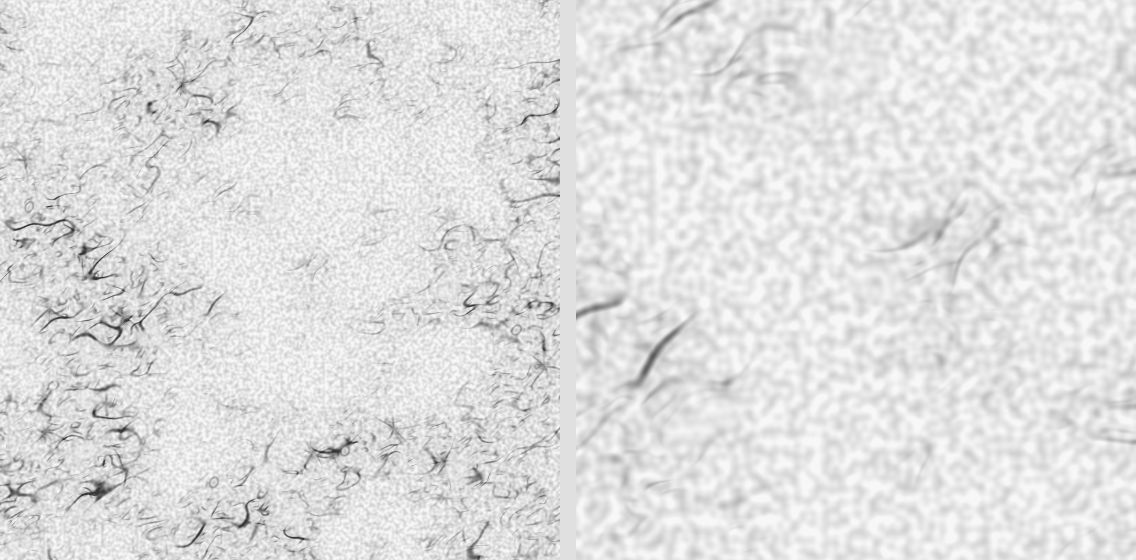
Left: the whole. Right: its middle third, enlarged.
A three.js fragment shader for this texture:

```glsl
// Grey stained tissue: grainy pale ground, broken fibres, branching dark cells and pale ovals.
#define PAPER 0.915
#define GRAIN_SCALE 150.0
#define GRAIN_DEPTH 0.16
#define FIBRE_SCALE 17.0
#define FIBRE_DEPTH 0.62
#define HAZE_DEPTH 0.05
#define CELL_GRID 8.0
#define CELL_SHARE 0.5
#define CELL_DEPTH 0.48
#define OVAL_GRID 9.0
#define OVAL_SHARE 0.5
#define BRANCHES 5

varying vec2 vUv;

const float TAU = 6.2831853;

vec2 hash2(vec2 p) {
  vec3 q = fract(p.xyx * vec3(0.1031, 0.1030, 0.0973));
  q += dot(q, q.yzx + 33.33);
  return fract((q.xx + q.yz) * q.zy);
}

float cornerSlope(vec2 cell, vec2 offset) {
  float a = TAU * hash2(cell).x;
  return dot(vec2(cos(a), sin(a)), offset);
}

// Gradient noise, about -0.7 to 0.7
float noise(vec2 p) {
  vec2 i = floor(p), f = p - i;
  vec2 u = f * f * f * (f * (f * 6.0 - 15.0) + 10.0);
  vec2 e = vec2(1.0, 0.0);
  return mix(mix(cornerSlope(i, f), cornerSlope(i + e, f - e), u.x),
             mix(cornerSlope(i + e.yx, f - e.yx), cornerSlope(i + 1.0, f - 1.0), u.x), u.y);
}

mat2 turn(float a) {
  return mat2(cos(a), -sin(a), sin(a), cos(a));
}

float calmSpot(vec2 p, vec2 centre, vec2 radius) {
  vec2 q = (p - centre) / radius;
  return exp(-dot(q, q));
}

// How heavily each region is stained, 0 to 1
float stainDensity(vec2 p) {
  float n = noise(p * 3.5 + 11.0) + 0.6 * noise(p * 8.0 + 37.0) + 0.4 * noise(p * 17.0 + 5.0);
  n -= 0.5 * calmSpot(p, vec2(0.53, 0.47), vec2(0.15, 0.14));
  n -= 0.3 * calmSpot(p, vec2(0.72, 0.8), vec2(0.22, 0.12));
  n += 0.25 * calmSpot(p, vec2(0.22, 0.85), vec2(0.3, 0.16));
  return smoothstep(-0.5, 0.6, n);
}

// Thin noise contours, broken into short strands over three scales
float fibres(vec2 p) {
  vec2 q = turn(0.4) * p * vec2(0.9, 1.1);
  q += 0.016 * vec2(noise(p * 22.0), noise(p * 22.0 + 50.0));
  float sum = 0.0, scale = FIBRE_SCALE, width = 0.075, weight = 1.0;
  for (int i = 0; i < 3; i++) {
    float seed = 19.0 * float(i);
    float strand = 1.0 - smoothstep(0.0, width, abs(noise(q * vec2(0.75, 1.2) * scale + seed)));
    float gap = smoothstep(-0.05, 0.42, noise(q * scale * 0.8 + seed + 71.0));
    sum += weight * strand * gap;
    scale *= 2.0;
    width *= 1.75;
    weight *= 0.7;
  }
  return sum;
}

// Dark elongated bodies with tapering, wavy branches
float branchedCells(vec2 p) {
  p += 0.012 * vec2(noise(p * 28.0 + 3.0), noise(p * 28.0 + 83.0));
  vec2 home = floor(p * CELL_GRID);
  float dark = 0.0;
  for (int k = 0; k < 9; k++) {
    vec2 id = home + vec2(mod(float(k), 3.0), floor(float(k) / 3.0)) - 1.0;
    vec2 kind = hash2(id + 7.0);
    if (kind.x > CELL_SHARE) continue;
    vec2 d = p - (id + 0.15 + 0.7 * hash2(id + 29.0)) / CELL_GRID;
    float axis = TAU * kind.y;
    vec2 body = turn(axis) * d / vec2(0.014, 0.006);
    dark = max(dark, 0.85 * exp(-dot(body, body)));
    for (int b = 0; b < BRANCHES; b++) {
      vec2 r = hash2(id * 3.1 + 13.0 * float(b) + 41.0);
      float a = axis + (float(b) + 0.7 * r.x) * TAU / float(BRANCHES);
      vec2 arm = mix(0.018, 0.065, r.y * r.y) * vec2(cos(a), sin(a));
      float t = clamp(dot(d, arm) / dot(arm, arm), 0.0, 1.0);
      float line = 1.0 - smoothstep(0.0, mix(0.0055, 0.0022, t), length(d - arm * t));
      dark = max(dark, line * (1.0 - 0.85 * t));
    }
  }
  return dark * (0.75 + 0.9 * noise(p * 45.0));
}

// Pale ovals: x clears the stain, y adds the rim and nucleus
vec2 paleOvals(vec2 p) {
  p += 0.005 * vec2(noise(p * 20.0 + 9.0), noise(p * 20.0 + 61.0));
  vec2 home = floor(p * OVAL_GRID), result = vec2(0.0);
  for (int k = 0; k < 9; k++) {
    vec2 id = home + vec2(mod(float(k), 3.0), floor(float(k) / 3.0)) - 1.0;
    vec2 kind = hash2(id + 101.0);
    if (kind.x > OVAL_SHARE) continue;
    vec2 d = turn(kind.y * 1.2 - 0.2) * (p - (id + 0.2 + 0.6 * hash2(id + 131.0)) / OVAL_GRID);
    float vessel = step(0.86, kind.y);
    float size = mix(0.016 + 0.03 * kind.x, 0.011, vessel);
    float r = length(d * vec2(1.0, 1.35)) / size;
    float rim = exp(-pow((r - 0.85) * mix(8.0, 4.5, vessel), 2.0)) * mix(0.035, 0.26, vessel);
    float nucleus = 0.1 * exp(-pow(length(d) / 0.0035, 2.0));
    result = max(result, vec2(1.0 - smoothstep(0.65, 1.2, r), rim + nucleus));
  }
  return result;
}

void main() {
  float density = stainDensity(vUv);
  vec2 oval = paleOvals(vUv);
  float specks = smoothstep(0.32, 0.6, noise(vUv * 62.0 + 17.0));
  float stain = density * (FIBRE_DEPTH * fibres(vUv) + HAZE_DEPTH + 0.25 * specks);
  stain += CELL_DEPTH * branchedCells(vUv) * smoothstep(0.2, 0.65, density);
  stain = stain * (1.0 - 0.8 * oval.x) + oval.y;

  float grain = noise(vUv * GRAIN_SCALE) + 0.5 * noise(vUv * GRAIN_SCALE * 0.57 + 23.0);
  float grey = PAPER + GRAIN_DEPTH * grain * (1.0 - 0.4 * oval.x) - stain;
  gl_FragColor = vec4(vec3(clamp(grey, 0.22, 0.97)), 1.0);
}
```
